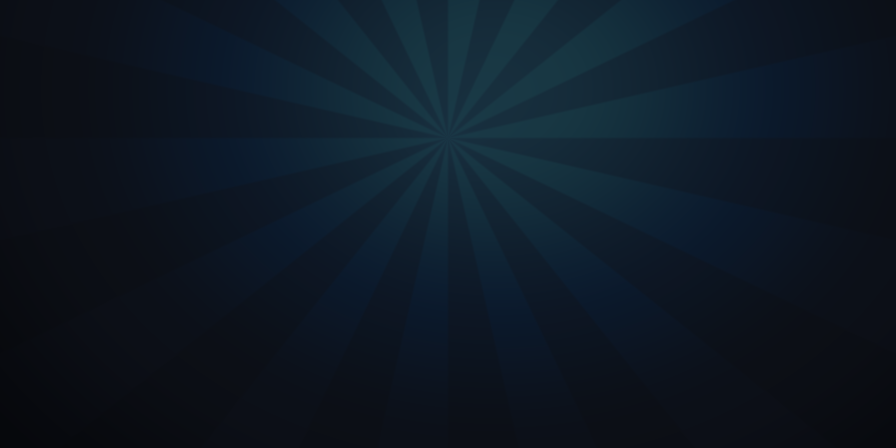
This background is drawn by a WebGL 2 fragment shader. Its source:

```glsl
#version 300 es
precision highp float;
// Dim sunburst of teal and navy rays fading into a near-black surround.

uniform vec2 u_resolution;
out vec4 fragColor;

// Blends four colours outward through the glow: core, teal, navy, night
vec3 falloff(float r, vec3 core, vec3 teal, vec3 navy, vec3 night) {
    vec3 color = mix(core, teal, smoothstep(0.0, 0.3, r));
    color = mix(color, navy, smoothstep(0.14, 0.66, r));
    return mix(color, night, smoothstep(0.52, 1.0, r));
}

// Coverage of 14 equal rays around the origin, with softened edges
float sunRays(vec2 p) {
    float edgeDistance = sin(14.0 * atan(p.y, p.x)) * length(p) / 14.0;
    float softness = max(0.0035, 0.75 / u_resolution.y);
    return smoothstep(-softness, softness, edgeDistance);
}

void main() {
    // Canvas heights, origin at the lower left
    vec2 p = gl_FragCoord.xy / u_resolution.y;
    float aspect = u_resolution.x / u_resolution.y;

    // Wide glow, set up and to the right of the ray hub
    vec2 hub = vec2(0.5 * aspect, 0.692);
    vec2 glowOffset = p - hub - vec2(0.11, 0.11);
    float r = length(glowOffset * vec2(1.0, 1.22));

    // Muted gaps and slightly more saturated rays
    vec3 gap = falloff(r, vec3(0.088, 0.180, 0.235), vec3(0.080, 0.163, 0.218),
                       vec3(0.050, 0.090, 0.146), vec3(0.046, 0.058, 0.085));
    vec3 ray = falloff(r, vec3(0.096, 0.218, 0.265), vec3(0.088, 0.208, 0.253),
                       vec3(0.043, 0.102, 0.178), vec3(0.049, 0.062, 0.094));
    vec3 color = mix(gap, ray, sunRays(p - hub));

    // Small haze at the hub
    color += vec3(0.012, 0.015, 0.025) * exp(-10.0 * length(p - hub));

    // Darker far corners
    color *= mix(1.0, 0.45, smoothstep(0.95, 1.55, r));
    fragColor = vec4(color, 1.0);
}
```
